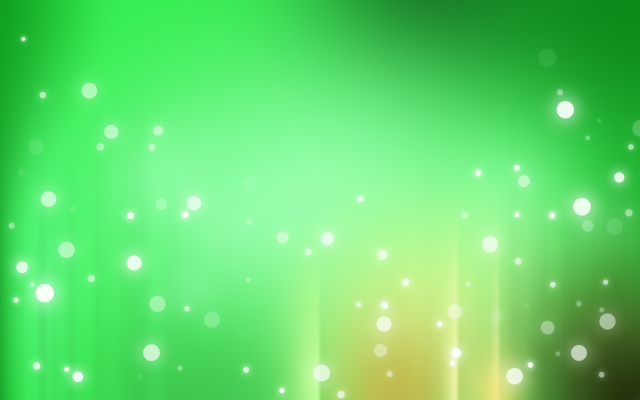
This background is drawn by a Shadertoy shader. Its source:

```glsl
// Soft green and gold light backdrop with vertical beams and scattered bokeh discs.

// Palette
const vec3 VIVID_GREEN = vec3(0.19, 0.93, 0.30);
const vec3 DEEP_GREEN  = vec3(0.04, 0.42, 0.09);
const vec3 LEAF_GREEN  = vec3(0.03, 0.58, 0.08);
const vec3 DIM_GREEN   = vec3(0.25, 0.75, 0.30);
const vec3 MINT        = vec3(0.62, 1.00, 0.71);
const vec3 AQUA_GREEN  = vec3(0.36, 0.97, 0.52);
const vec3 LIME        = vec3(0.76, 1.00, 0.60);
const vec3 PALE_YELLOW = vec3(0.90, 0.99, 0.60);
const vec3 GOLD        = vec3(0.76, 0.71, 0.28);
const vec3 CREAM       = vec3(0.98, 1.00, 0.72);
const vec3 AMBER       = vec3(0.99, 0.91, 0.50);
const vec3 OLIVE       = vec3(0.36, 0.51, 0.20);
const vec3 DARK_OLIVE  = vec3(0.13, 0.15, 0.03);
const vec3 DISC_WHITE  = vec3(0.97, 1.00, 0.97);

// Layout, in units of the canvas height
const float CENTRE_X      = 0.80;
const float LARGE_CELL    = 0.150;
const float SMALL_CELL    = 0.135;
const float LARGE_RADIUS  = 0.024;
const float SMALL_RADIUS  = 0.010;
const float DISC_DENSITY  = 0.85;
const float STREAK_AMOUNT = 0.06;

float hash(vec2 p) {
    return fract(sin(dot(p, vec2(127.1, 311.7))) * 43758.5453);
}

// Smooth one-dimensional noise
float noise(float x) {
    float i = floor(x), f = fract(x);
    return mix(hash(vec2(i, 3.0)), hash(vec2(i + 1.0, 3.0)), f * f * (3.0 - 2.0 * f));
}

// Elliptical Gaussian falloff
float glow(vec2 p, vec2 centre, vec2 radius) {
    vec2 d = (p - centre) / radius;
    return exp(-dot(d, d));
}

// Upright shaft: soft on the left, crisp on the right, fading upward
float beam(vec2 p, float rightEdge, float width, float height) {
    float d = rightEdge - p.x;
    float profile = smoothstep(-0.006, 0.008, d) * exp(-pow(max(d, 0.0) / width, 2.0));
    return profile * (1.0 - smoothstep(0.0, height, p.y));
}

vec3 backdrop(vec2 p) {
    vec3 col = VIVID_GREEN;

    // Dark borders
    col = mix(col, LEAF_GREEN, 0.75 * smoothstep(0.55, 1.40, p.x) * smoothstep(0.50, 0.95, p.y));
    col = mix(col, DEEP_GREEN, 0.90 * glow(p, vec2(1.08, 1.06), vec2(0.30, 0.26)));
    col = mix(col, DEEP_GREEN, 0.80 * glow(p, vec2(1.62, 1.05), vec2(0.28, 0.35)));
    col = mix(col, LEAF_GREEN, 0.60 * smoothstep(1.25, 1.65, p.x));
    float leftReach = mix(0.10, 0.32, smoothstep(0.4, 1.0, p.y));
    col = mix(col, LEAF_GREEN, 0.9 * (1.0 - smoothstep(-0.03, leftReach, p.x)));

    // Bright middle and its smaller clouds
    col = mix(col, MINT, 0.92 * glow(p, vec2(0.77, 0.49), vec2(0.52, 0.37)));
    col = mix(col, MINT, 0.50 * glow(p, vec2(0.42, 0.56), vec2(0.12)));
    col = mix(col, MINT, 0.35 * glow(p, vec2(0.57, 0.42), vec2(0.10)));
    col = mix(col, MINT, 0.55 * glow(p, vec2(1.26, 0.46), vec2(0.15, 0.17)));
    col = mix(col, MINT, 0.45 * glow(p, vec2(0.48, 0.27), vec2(0.07)));
    col = mix(col, MINT, 0.25 * glow(p, vec2(1.52, 0.42), vec2(0.09)));
    col = mix(col, AQUA_GREEN, 0.65 * glow(p, vec2(0.11, 0.30), vec2(0.09, 0.34)));

    // Lower ground: shade, yellow halo, gold core, olive corner
    col = mix(col, DIM_GREEN, 0.85 * glow(p, vec2(0.52, -0.03), vec2(0.34, 0.24)));
    col = mix(col, LIME, 0.75 * glow(p, vec2(1.08, 0.28), vec2(0.26, 0.22)));
    col = mix(col, PALE_YELLOW, 0.80 * glow(p, vec2(1.06, 0.12), vec2(0.27, 0.24)));
    col = mix(col, GOLD, 0.92 * glow(p, vec2(0.99, -0.01), vec2(0.17, 0.22)));
    col = mix(col, OLIVE, 0.90 * glow(p, vec2(1.52, 0.12), vec2(0.22, 0.25)));
    col = mix(col, DARK_OLIVE, 0.95 * glow(p, vec2(1.62, -0.03), vec2(0.27, 0.22)));

    // Faint streaks, strongest low down and near the sides
    float streak = 0.7 * noise(p.x * 28.0) + 0.3 * noise(p.x * 90.0) - 0.5;
    float reach = (1.0 - smoothstep(0.1, 0.85, p.y)) * smoothstep(0.1, 0.7, abs(p.x - CENTRE_X));
    col *= 1.0 + 2.0 * STREAK_AMOUNT * streak * reach;

    // Shafts of light
    col = mix(col, LIME, 0.90 * beam(p, 0.800, 0.07, 0.50));
    col = mix(col, CREAM, 0.80 * beam(p, 1.145, 0.03, 0.55));
    col = mix(col, CREAM, 0.60 * beam(p, 1.248, 0.02, 0.55));
    col = mix(col, AMBER, 0.75 * glow(p, vec2(1.24, 0.02), vec2(0.07, 0.10)));
    return col;
}

// One layer of jittered discs, kept below a valley-shaped limit
vec3 addDiscs(vec3 col, vec2 p, float cellSize, float maxRadius, float seed) {
    vec2 home = floor(p / cellSize);
    for (int j = -1; j <= 1; j++)
    for (int i = -1; i <= 1; i++) {
        vec2 cell = home + vec2(i, j);
        vec2 key = cell + seed;
        vec2 jitter = vec2(hash(key + 11.3), hash(key + 27.9));
        vec2 centre = (cell + 0.1 + 0.8 * jitter) * cellSize;
        float ceiling = 0.60 + 0.3 * smoothstep(0.1, 0.65, abs(centre.x - CENTRE_X));
        float chance = DISC_DENSITY * (1.0 - smoothstep(ceiling - 0.25, ceiling + 0.08, centre.y));
        if (hash(key) > chance) continue;

        float radius = maxRadius * mix(0.5, 1.0, hash(key + 43.1));
        float strength = mix(0.15, 1.0, hash(key + 61.7));
        float d = length(p - centre);
        float edge = max(1.0 / iResolution.y, 0.12 * radius);
        float disc = 1.0 - smoothstep(radius - edge, radius + edge, d);
        float halo = 0.55 * strength * strength * exp(-pow(d / (1.7 * radius), 2.0));
        vec3 tint = mix(mix(col, MINT, 0.6), DISC_WHITE, smoothstep(0.1, 0.5, strength));
        col = mix(col, tint, max(disc * strength, halo));
    }
    return col;
}

void mainImage(out vec4 fragColor, in vec2 fragCoord) {
    vec2 p = fragCoord / iResolution.y;
    vec3 col = backdrop(p);
    col = addDiscs(col, p, LARGE_CELL, LARGE_RADIUS, 5.0);
    col = addDiscs(col, p, SMALL_CELL, SMALL_RADIUS, 83.0);
    fragColor = vec4(clamp(col, 0.0, 1.0), 1.0);
}
```
